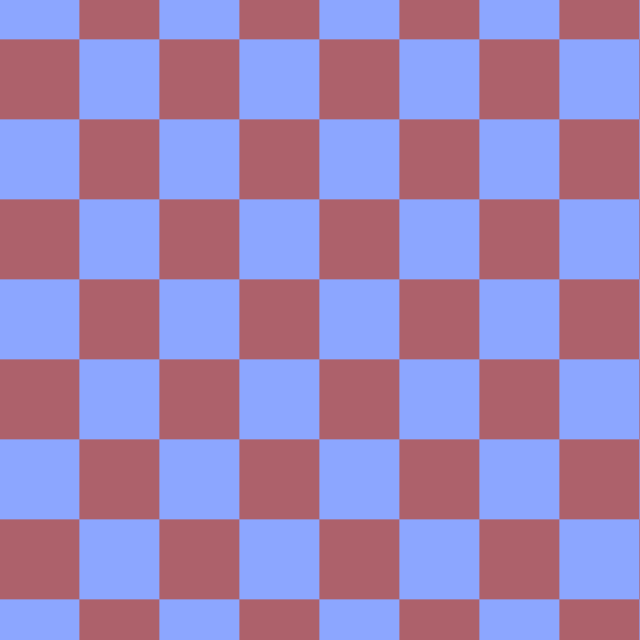
Write a WebGL 2 fragment shader that draws this pattern.

```glsl
#version 300 es
precision highp float;
// Two-colour checkerboard, eight squares each way, with rows shifted by half a square.

uniform vec2 u_resolution;
out vec4 fragColor;

const float SQUARES = 8.0;                     // squares per side, even so that it tiles
const vec2 ROW_SHIFT = vec2(0.0, 0.5);         // phase, in squares
const vec2 EDGE_NUDGE = vec2(0.001, -0.001);   // fine offset, in canvas units
const float EDGE_PIXELS = 1.1;                 // width of the smoothed edge
const vec3 PERIWINKLE = vec3(0.549, 0.651, 1.0);
const vec3 DUSTY_RED = vec3(0.678, 0.380, 0.420);

// Signed distance to the nearest square edge on each axis: positive in even squares.
vec2 stripeDistance(vec2 p) {
    return abs(mod(p - 0.5, 2.0) - 1.0) - 0.5;
}

void main() {
    vec2 uv = gl_FragCoord.xy / u_resolution;
    vec2 p = (uv + EDGE_NUDGE) * SQUARES + ROW_SHIFT;

    // Smoothed square waves, multiplied to alternate the squares.
    vec2 edgeWidth = EDGE_PIXELS * SQUARES / u_resolution;
    vec2 wave = clamp(2.0 * stripeDistance(p) / edgeWidth, -1.0, 1.0);
    float checker = 0.5 + 0.5 * wave.x * wave.y;

    fragColor = vec4(mix(DUSTY_RED, PERIWINKLE, checker), 1.0);
}
```
